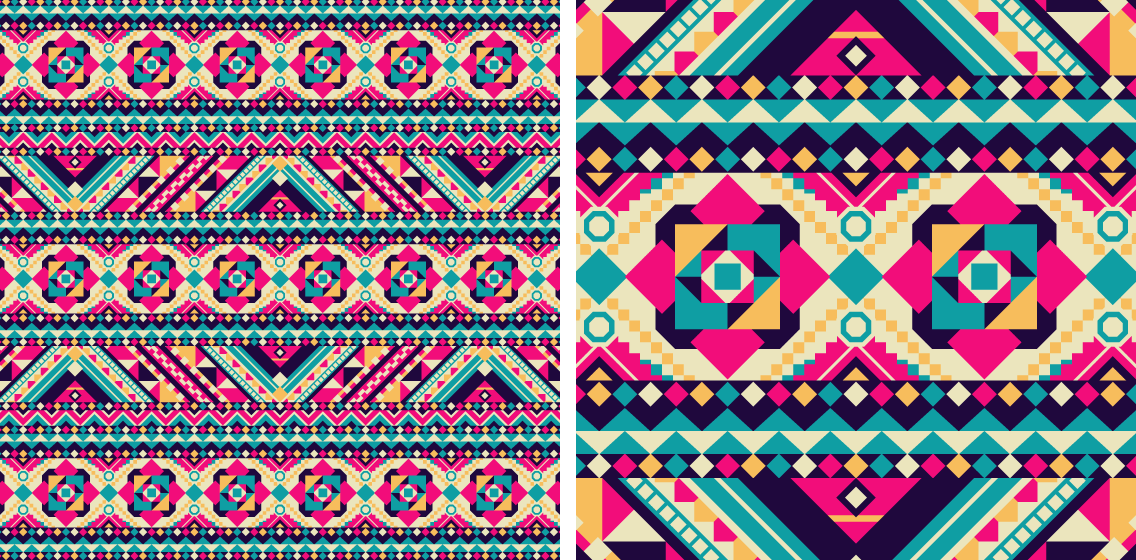
Left, the full canvas; right, a detail of the centre.
This pattern is drawn by a Shadertoy shader. Its source:

```glsl
// Woven geometric textile: rows of stepped medallions, bead and triangle borders,
// and wide diagonal-stripe bands. Everything is folded by mirror and repeat
// symmetry, coloured by distance tests, and smoothed by supersampling.

#define UNITS 768.0      // design units across the canvas
#define MEDAL_W 117.4    // medallion pitch
#define ROW_H 293.5      // distance between medallion rows
#define FOLD_W 281.0     // from chevron peak to chevron valley
#define BAND_H 77.0      // height of the wide striped band
#define BEAD_W 11.74     // bead pitch
#define SAMPLES 4        // smoothing samples per axis
#define CREAM vec3(0.92, 0.90, 0.74)
#define TEAL vec3(0.06, 0.62, 0.64)
#define DARK vec3(0.12, 0.03, 0.24)
#define PINK vec3(0.95, 0.05, 0.48)
#define GOLD vec3(0.97, 0.74, 0.36)

float diamond(vec2 p) { return abs(p.x) + abs(p.y); }
float square(vec2 p) { return max(abs(p.x), abs(p.y)); }
float repeat(float x, float pitch) { return x - pitch * round(x / pitch); }

vec3 beadColour(float id) {
    float k = mod(id, 4.0);
    return k < 0.5 ? CREAM : k < 1.5 ? PINK : k < 2.5 ? GOLD : TEAL;
}

vec3 beadRow(vec2 p) {
    float id = round(p.x / BEAD_W);
    return diamond(vec2(repeat(p.x, BEAD_W), p.y)) < 5.7 ? beadColour(id) : DARK;
}

// Two rows of triangles: y runs outward from 0 to 21
vec3 triangleRows(vec2 p) {
    float x = abs(repeat(p.x, 2.0 * BEAD_W));
    float y = mod(p.y, 10.5);
    bool inside = x + y * 1.1 < BEAD_W;
    return inside ? (p.y < 10.5 ? DARK : CREAM) : TEAL;
}

vec3 medallion(vec2 p) {
    vec2 a = abs(p);
    vec2 gap = vec2(0.5 * MEDAL_W - a.x, a.y);
    float steps = diamond((floor(a / 5.0) + 0.5) * 5.0);
    float d = diamond(p), s = square(p);
    vec3 c = CREAM;

    // Stepped frame and the wedge between neighbours
    if (steps > 62.0 && steps < 67.0) c = GOLD;
    if (steps > 71.0 && a.y > 38.0) c = TEAL;
    if (steps > 77.0) c = PINK;
    if (d > 88.0 && d < 90.0) c = CREAM;
    if (d > 95.0) c = DARK;
    if (d > 100.0) c = GOLD;

    // Small ring and the diamond in the gap
    vec2 r = gap - vec2(0.0, 23.0);
    float ring = max(square(r), 0.707 * diamond(r));
    if (ring < 9.0) c = CREAM;
    if (ring < 7.0) c = TEAL;
    if (ring < 4.5) c = CREAM;
    if (diamond(gap) < 13.0) c = TEAL;

    // Star with four pink points
    if (s < 33.0 && d < 57.0) c = DARK;
    vec2 tip = vec2(max(a.x, a.y) - 30.0, min(a.x, a.y));
    if (diamond(tip) < 17.0) c = PINK;

    // Pinwheel and centre
    bool falling = p.x * p.y < 0.0;
    if (s < 24.0) c = falling ? GOLD : TEAL;
    if (d < 24.0) c = falling != (a.x > a.y) ? DARK : TEAL;
    if (s < 12.0) c = d < 13.0 ? CREAM : PINK;
    if (s < 6.0) c = TEAL;
    return c;
}

// Diagonal stripes; a half turn maps the peak side onto the valley side
vec3 stripeBand(vec2 p) {
    float x = abs(repeat(p.x, 2.0 * FOLD_W));
    vec2 q = vec2(x, p.y);
    if (q.x + q.y > 0.5 * (FOLD_W + BAND_H)) q = vec2(FOLD_W, BAND_H) - q;
    float t = q.x + q.y, u = q.x - q.y;

    // Ornaments on the chevron axis
    if (diamond(q - vec2(0.0, 66.0)) < 11.0) return GOLD;
    if (diamond(q - vec2(0.0, 46.0)) < 11.0) return CREAM;
    float eye = diamond(q - vec2(0.0, 9.0));
    if (eye < 9.0) return eye < 5.0 ? CREAM : DARK;

    // Plain stripes
    if (t < 30.0) return q.y > 17.0 && q.y < 20.0 ? GOLD : PINK;
    if (t < 54.0) return DARK;
    if (t < 62.0) return TEAL;
    if (t < 65.0) return CREAM;
    if (t < 76.0) return TEAL;
    if (t < 81.0) return CREAM;

    // Patterned stripes
    if (t < 96.0) {
        float tooth = abs(repeat(u, 18.0));
        return tooth < 94.0 - t ? (mod(round(u / 18.0), 2.0) < 0.5 ? PINK : GOLD) : CREAM;
    }
    if (t < 109.0) return square(vec2(repeat(u, 10.0), t - 102.5)) < 3.8 ? CREAM : TEAL;
    if (t < 116.0) return DARK;
    if (t < 145.0) {
        float k = mod(round(u / 58.0), 3.0);
        vec3 block = k < 0.5 ? PINK : k < 1.5 ? DARK : GOLD;
        return abs(repeat(u, 58.0)) < t - 116.0 ? block : (u > 58.0 * round(u / 58.0) ? CREAM : PINK);
    }
    if (t < 158.0) return mod(floor(u / 13.0), 2.0) < 0.5 ? CREAM : (t < 151.5 ? GOLD : PINK);
    if (t < 168.0) return DARK;
    return square(vec2(repeat(u, 24.0), t - 179.0)) < 7.0 ? CREAM : PINK;
}

vec3 zigzag(vec2 p) {
    float e = abs(repeat(p.x, MEDAL_W / 3.0)) + p.y;
    return e < 7.0 ? DARK : e < 11.0 ? CREAM : e < 21.0 ? PINK : e < 25.0 ? CREAM : e < 34.0 ? TEAL : DARK;
}

// Stack the bands outward from each medallion row
vec3 textile(vec2 p) {
    float row = repeat(p.y, ROW_H), m = abs(row), v = abs(p.y);
    if (m < 47.5) return medallion(vec2(mod(p.x, MEDAL_W) - 0.5 * MEDAL_W, row));
    if (m < 60.0) return beadRow(vec2(p.x, m - 53.7));
    if (m < 81.0) return triangleRows(vec2(p.x, m - 60.0));
    if (m < 92.0) return beadRow(vec2(p.x + 2.0 * BEAD_W, m - 86.5));
    if (v < 169.0) return stripeBand(vec2(p.x + (p.y < 0.0 ? FOLD_W : 0.0), p.y < 0.0 ? BAND_H - (v - 92.0) : v - 92.0));
    if (v < 180.0) return beadRow(vec2(p.x, v - 174.5));
    return zigzag(vec2(p.x, v - 180.0));
}

void mainImage(out vec4 fragColor, in vec2 fragCoord) {
    vec3 sum = vec3(0.0);
    for (int i = 0; i < SAMPLES * SAMPLES; i++) {
        vec2 shift = (vec2(i % SAMPLES, i / SAMPLES) + 0.5) / float(SAMPLES) - 0.5;
        vec2 p = (fragCoord + shift - 0.5 * iResolution.xy) / iResolution.y * UNITS;
        sum += textile(p - vec2(0.0, 1.5));
    }
    fragColor = vec4(sum / float(SAMPLES * SAMPLES), 1.0);
}
```
